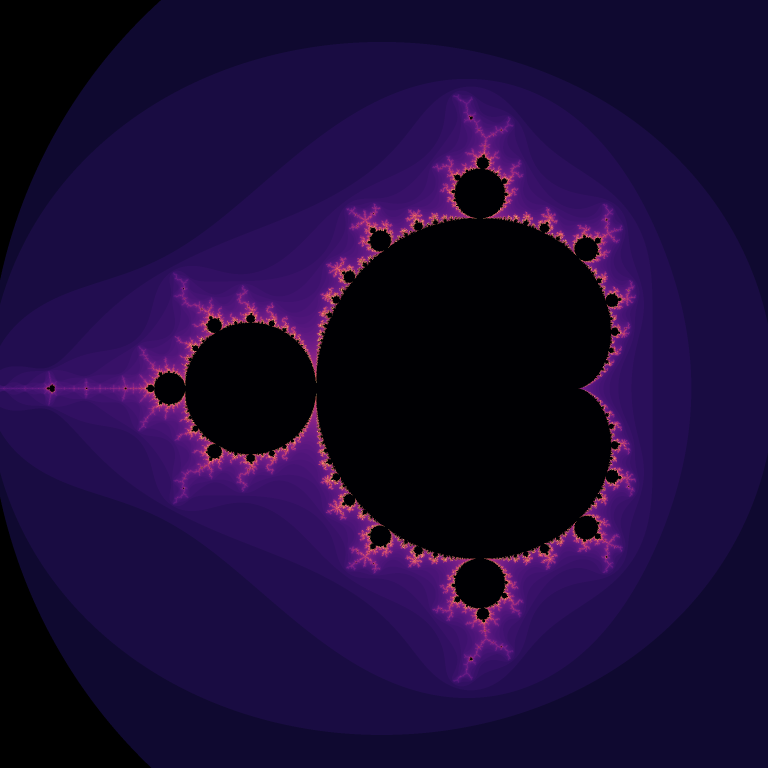
This background is drawn by a WebGL 2 fragment shader. Its source:

```glsl
#version 300 es
precision highp float;

uniform vec2 u_resolution;
out vec4 fragColor;

const vec2 VIEW_CENTER = vec2(-0.491, 0.017);
const float VIEW_SPAN = 2.932;
const int MAX_STEPS = 160;
const int SAMPLES = 3;
const vec3 INTERIOR = vec3(0.001, 0.0, 0.012);

// Dark violet through magenta and orange to cream
vec3 emberRamp(float t) {
    const vec3 c0 = vec3(-0.002, -0.001, -0.005);
    const vec3 c1 = vec3(0.252, 0.678, 2.494);
    const vec3 c2 = vec3(8.354, -3.578, 0.314);
    const vec3 c3 = vec3(-27.669, 14.265, -13.649);
    const vec3 c4 = vec3(52.176, -27.944, 12.944);
    const vec3 c5 = vec3(-50.769, 29.047, 4.234);
    const vec3 c6 = vec3(18.656, -11.490, -5.602);
    return c0 + t * (c1 + t * (c2 + t * (c3 + t * (c4 + t * (c5 + t * c6)))));
}

// Closed-form test for the main cardioid and the disk to its left
bool insideMainBodies(vec2 c) {
    float x = c.x - 0.25;
    float y2 = c.y * c.y;
    float q = x * x + y2;
    bool cardioid = q * (q + x) < 0.25 * y2;
    bool disk = (c.x + 1.0) * (c.x + 1.0) + y2 < 0.0625;
    return cardioid || disk;
}

// Steps of z -> z^2 + c before leaving radius 2
int escapeSteps(vec2 c, int limit) {
    if (insideMainBodies(c)) return limit;
    vec2 z = c;
    for (int n = 0; n < limit; n++) {
        if (dot(z, z) > 4.0) return n;
        z = vec2(z.x * z.x - z.y * z.y, 2.0 * z.x * z.y) + c;
    }
    return limit;
}

vec3 fractalColor(vec2 c, int limit) {
    int steps = escapeSteps(c, limit);
    if (steps == limit) return INTERIOR;
    return clamp(emberRamp(sqrt(float(steps) / float(limit))), 0.0, 1.0);
}

vec2 toPlane(vec2 pixel, vec2 resolution) {
    vec2 p = (pixel - 0.5 * resolution) / min(resolution.x, resolution.y);
    return VIEW_CENTER + VIEW_SPAN * p;
}

void main() {
    // Average a subpixel grid to smooth the edges
    vec3 color = vec3(0.0);
    for (int j = 0; j < SAMPLES; j++) {
        for (int i = 0; i < SAMPLES; i++) {
            vec2 offset = (vec2(i, j) + 0.5) / float(SAMPLES) - 0.5;
            color += fractalColor(toPlane(gl_FragCoord.xy + offset, u_resolution), MAX_STEPS);
        }
    }
    fragColor = vec4(color / float(SAMPLES * SAMPLES), 1.0);
}
```
